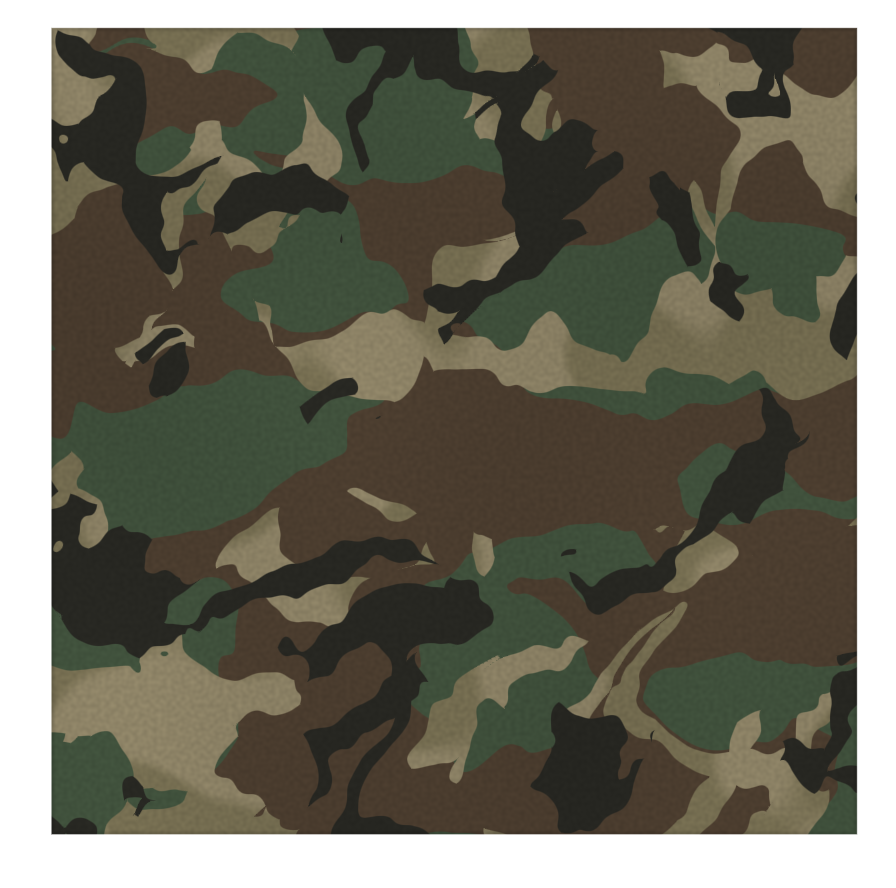
Write a Shadertoy shader that draws this pattern.

```glsl
// Four-colour woodland camouflage cloth lying on a white ground, wrapping at the canvas edges.

const vec3 WHITE      = vec3(1.0);
const vec3 BROWN      = vec3(0.29, 0.235, 0.18);
const vec3 GREEN      = vec3(0.245, 0.31, 0.23);
const vec3 KHAKI      = vec3(0.54, 0.50, 0.39);
const vec3 KHAKI_DULL = vec3(0.45, 0.42, 0.31);
const vec3 BLACK      = vec3(0.15, 0.15, 0.13);

const vec2 CLOTH_CENTER = vec2(0.507, 0.5145);
const vec2 CLOTH_HALF   = vec2(0.4495, 0.454);
const float SOFTNESS    = 0.0016;   // edge blur in canvas units

// Integer hash to the range 0..1
float hash(vec2 cell, float seed) {
    uvec3 v = uvec3(ivec3(vec3(cell, seed))) * uvec3(1597u, 3571u, 7919u);
    uint h = (v.x ^ (v.y << 7) ^ (v.z << 13)) * 74741u;
    h = (h ^ (h >> 15)) * 28411u;
    h = (h ^ (h >> 13)) * 51787u;
    return float((h ^ (h >> 16)) & 65535u) / 65535.0;
}

// Slope contribution of one lattice corner
float corner(vec2 cell, vec2 offset, vec2 cells, float seed) {
    float angle = 6.28319 * hash(mod(cell, cells), seed);
    return dot(vec2(cos(angle), sin(angle)), offset);
}

// Gradient noise that repeats once per unit square
float noise(vec2 p, vec2 cells, float seed) {
    vec2 q = p * cells + seed * vec2(0.37, 0.61);
    vec2 i = floor(q), f = q - i;
    vec2 u = f * f * (3.0 - 2.0 * f);
    vec2 x = vec2(1.0, 0.0), y = vec2(0.0, 1.0);
    float low  = mix(corner(i, f, cells, seed), corner(i + x, f - x, cells, seed), u.x);
    float high = mix(corner(i + y, f - y, cells, seed), corner(i + 1.0, f - 1.0, cells, seed), u.x);
    return mix(low, high, u.y);
}

// Two octaves: large shape plus bends
float shape(vec2 p, vec2 cells, float seed) {
    return noise(p, cells, seed) + 0.35 * noise(p, cells * 2.0, seed + 1.0);
}

// Displaces the plane to give wavy outlines
vec2 warp(vec2 p, vec2 cells, float amount, float seed) {
    return p + amount * vec2(noise(p, cells, seed), noise(p, cells, seed + 1.0));
}

// Branching limbs with blunt ends; positive inside.
// They exist where the mask passes the cutoff and thicken with it.
float limbs(vec2 p, vec2 maskCells, float cutoff, float thin, float growth, float seed) {
    float level = abs(shape(p, vec2(4.0, 5.0), seed));
    float slanted = abs(shape(vec2(p.x, p.y - p.x), vec2(4.0), seed + 2.0));
    float mask = shape(p, maskCells, seed + 4.0);
    float limb = thin + growth * mask - min(level, 1.2 * slanted);
    return min(limb, mask - cutoff);
}

// Coverage of a field's positive side, with a canvas-sized soft edge
float cover(float field) {
    float blur = max(fwidth(field) * iResolution.y * SOFTNESS * 0.5, 0.00001);
    return smoothstep(-blur, blur, field);
}

// Signed distance to a box
float box(vec2 p, vec2 halfSize) {
    vec2 d = abs(p) - halfSize;
    return length(max(d, 0.0)) + min(max(d.x, d.y), 0.0);
}

// Stacked print layers: brown, green, khaki, black
vec3 camouflage(vec2 p) {
    vec2 wavy = warp(p, vec2(9.0), 0.05, 11.0);
    vec2 lumpy = warp(wavy, vec2(24.0), 0.018, 21.0);
    float scallops = noise(p, vec2(38.0), 31.0);

    float green = shape(lumpy, vec2(3.0, 7.0), 41.0) - 0.03;
    float khaki = limbs(lumpy, vec2(5.0, 6.0), 0.025, 0.07, 0.30, 51.0) + 0.03 * scallops;
    float black = limbs(lumpy, vec2(6.0), 0.095, 0.05, 0.20, 61.0) + 0.06 * scallops;

    float fade = smoothstep(-0.08, 0.08, noise(p, vec2(7.0), 71.0));
    vec3 color = mix(BROWN, GREEN, cover(green));
    color = mix(color, mix(KHAKI_DULL, KHAKI, fade), cover(khaki));
    return mix(color, BLACK, cover(black));
}

void mainImage(out vec4 fragColor, in vec2 fragCoord) {
    vec2 p = fragCoord / iResolution.xy;
    vec3 cloth = camouflage(p);

    // Soft folds and fine weave
    float folds = noise(p, vec2(4.0, 3.0), 81.0);
    float weave = noise(p, vec2(190.0), 91.0);
    cloth *= 1.0 + 0.08 * folds + 0.09 * weave;

    // Slightly darker hem, then the white ground
    float edge = box(p - CLOTH_CENTER, CLOTH_HALF);
    cloth *= 1.0 - 0.15 * smoothstep(-0.006, 0.0, edge);
    float outside = smoothstep(-0.001, 0.001, edge);
    fragColor = vec4(mix(cloth, WHITE, outside), 1.0);
}
```
